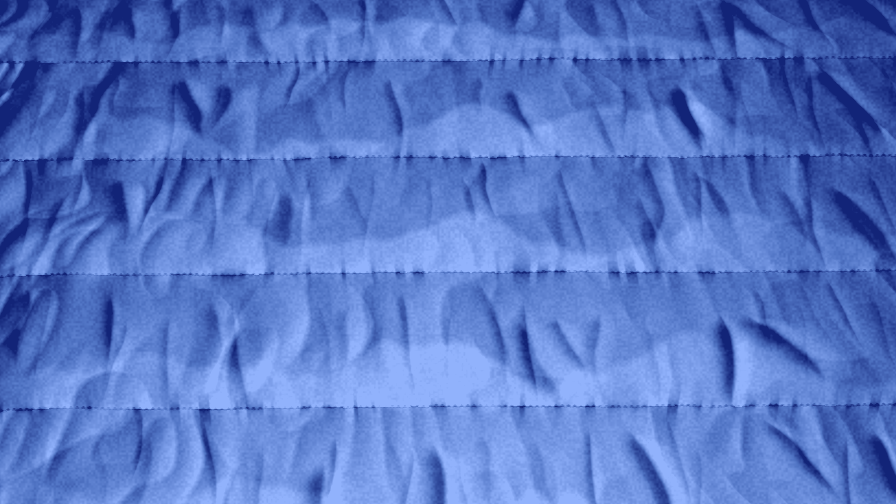
A WebGL 1 fragment shader for this texture:

```glsl
precision highp float;
// Quilted blue nylon: horizontal stitched seams that spread apart towards the
// viewer. Each panel has its own slanted creases, soft relief, a bright puff
// above its lower seam and small puckers; one tone value drives the colour.

uniform vec2 u_resolution;

const vec3 SHADOW = vec3(0.07, 0.14, 0.47);
const vec3 CLOTH = vec3(0.31, 0.45, 0.765);
const vec3 SHEEN = vec3(0.57, 0.70, 0.99);
const float FIRST_SEAM = 0.12;      // distance of the first seam from the top
const float PANEL_HEIGHT = 0.174;   // panel height at the first seam
const float PANEL_GROWTH = 0.0184;  // quadratic growth from panel to panel
const float SEAM_TILT = 0.010;
const float STITCH_LENGTH = 0.0125;
const float STITCH_WIDTH = 0.0014;
const float CREASE_SPACING = 0.145;
const float GRAIN = 0.15;
const float TAU = 6.28318;

float hash(vec2 p) {
  p = fract(p * vec2(0.1031, 0.1173));
  p += dot(p, p.yx + 33.33);
  return fract((p.x + p.y) * p.x * 17.31 + p.y * 9.17);
}

float noise(vec2 p) {
  vec2 i = floor(p), f = fract(p);
  f = f * f * (3.0 - 2.0 * f);
  return mix(mix(hash(i), hash(i + vec2(1.0, 0.0)), f.x),
             mix(hash(i + vec2(0.0, 1.0)), hash(i + 1.0), f.x), f.y);
}

// Panel coordinate: whole numbers fall on the seams, counting downwards.
float panelCoord(float fromTop) {
  float root = PANEL_HEIGHT * PANEL_HEIGHT
             + 4.0 * PANEL_GROWTH * (fromTop - FIRST_SEAM);
  return (sqrt(max(root, 0.0)) - PANEL_HEIGHT) / (2.0 * PANEL_GROWTH);
}

// Tapered creases: a dark valley, sharp on its right, with a lit flank.
float creases(float x, float v, float row, float size) {
  float spacing = CREASE_SPACING * size;
  float cell = floor(x / spacing);
  float tone = 0.0;
  for (int i = -2; i <= 2; i++) {
    vec2 id = vec2(cell + float(i), row + 20.0 * size) + 50.0;
    float place = hash(id), start = hash(id + 17.3);
    float reach = hash(id + 41.7), turn = hash(id + 73.1);
    float depth = hash(id + 97.9);
    float center = (cell + float(i) + place) * spacing;
    float s = (v - 0.35 * start) / mix(0.5, 1.0, reach);
    float lean = size * (mix(-0.06, 0.09, turn) + 0.11 * (center - 0.65));
    float path = center + lean * (s - 0.5)
               + 0.010 * size * sin(s * 5.0 + place * TAU)
               + 0.016 * size * (noise(vec2(s * 4.0, center * 31.0)) - 0.5);
    float taper = smoothstep(0.0, 0.2, s) * (1.0 - smoothstep(0.55, 1.0, s));
    float width = size * mix(0.008, 0.022, turn * start + 0.3 * depth)
                * (0.3 + 0.7 * taper);
    float d = (x - path) / width;
    float valley = exp(-d * d * mix(0.35, 4.0, smoothstep(-0.2, 0.2, d)));
    float flank = exp(-0.5 * (d - 1.7) * (d - 1.7));
    tone += taper * mix(0.06, 0.95, depth * depth) * (0.3 * flank - valley);
  }
  return tone;
}

// Height of the soft folds, with ridges leaning outwards on both sides.
float relief(float x, float v, float row) {
  vec2 q = vec2(x - v * mix(-0.11, 0.18, x / 1.78), v);
  q.x += 0.06 * noise(vec2(x * 5.0, v * 2.5 + row * 7.0));
  float broad = abs(noise(q * vec2(8.0, 1.4) + row * 13.7) - 0.5);
  float fine = abs(noise(q * vec2(19.0, 2.6) + row * 29.1) - 0.5);
  return broad + 0.4 * fine;
}

void main() {
  vec2 uv = gl_FragCoord.xy / u_resolution;
  vec2 p = gl_FragCoord.xy / u_resolution.y;
  float pixel = 1.0 / u_resolution.y;
  float side = abs(2.0 * uv.x - 1.0);

  // Panel layout, with slightly uneven seams
  float sway = 0.005 * (noise(vec2(p.x * 9.0, p.y * 3.0)) - 0.5)
             + 0.003 * (noise(vec2(p.x * 45.0, p.y * 3.0)) - 0.5);
  float k = panelCoord(1.0 - uv.y + SEAM_TILT * (uv.x - 0.5) + sway);
  float row = floor(k);
  float v = fract(k);
  float seam = floor(k + 0.5);
  float fromSeam = (k - seam) * (PANEL_HEIGHT + 2.0 * PANEL_GROWTH * k);

  // Broad light: brightest at the lower centre
  float tone = 0.44 + 0.46 * (1.0 - uv.y) - 0.36 * side * side;

  // Relief lit from the right
  float slope = relief(p.x, v, row) - relief(p.x + 0.010, v + 0.02, row);
  tone += slope * mix(1.5, 3.0, side);

  // Bright scalloped puff above the seam, shade below it
  float scallop = 0.95 - 0.5 * noise(vec2(p.x * 6.5, row * 5.3))
                - 0.14 * noise(vec2(p.x * 21.0, row * 3.1));
  tone += smoothstep(scallop, scallop + 0.09, v) * mix(0.24, 0.12, side);
  tone -= 0.10 * exp(-v * 4.0);

  // Creases, large and small
  tone += mix(0.75, 1.0, side) * creases(p.x, v, row, 1.0);
  tone += 0.45 * creases(p.x, v, row, 0.5);

  // Puckers pulled in by the thread, of uneven length
  float lean = fromSeam * 40.0 * (noise(vec2(p.x * 8.0, seam * 5.0)) - 0.5);
  float tuck = noise(vec2(p.x * 85.0 + lean, seam * 11.0 + 40.0));
  float span = mix(0.004, 0.020, noise(vec2(p.x * 23.0, seam * 7.0 + 60.0)));
  float pull = exp(-abs(fromSeam) / span);
  tone += pull * (0.20 * (1.0 - tuck) - 0.40 * smoothstep(0.5, 0.9, tuck));

  // Stitches
  float beat = 0.5 + 0.5 * sin(p.x * TAU / STITCH_LENGTH);
  float offset = abs(fromSeam + 0.002 * (beat - 0.5));
  float thread = 1.0 - smoothstep(STITCH_WIDTH, STITCH_WIDTH + pixel, offset);
  float wear = 0.4 + 0.6 * noise(vec2(p.x * 30.0, seam * 9.0));
  tone -= thread * wear * mix(0.08, 0.42, beat);

  // Woven grain
  tone += GRAIN * (noise(p * 230.0) - 0.5);

  tone = clamp(tone, 0.0, 1.0);
  vec3 color = mix(SHADOW, CLOTH, min(tone * 2.0, 1.0));
  color = mix(color, SHEEN, max(tone * 2.0 - 1.0, 0.0));
  gl_FragColor = vec4(color, 1.0);
}
```
